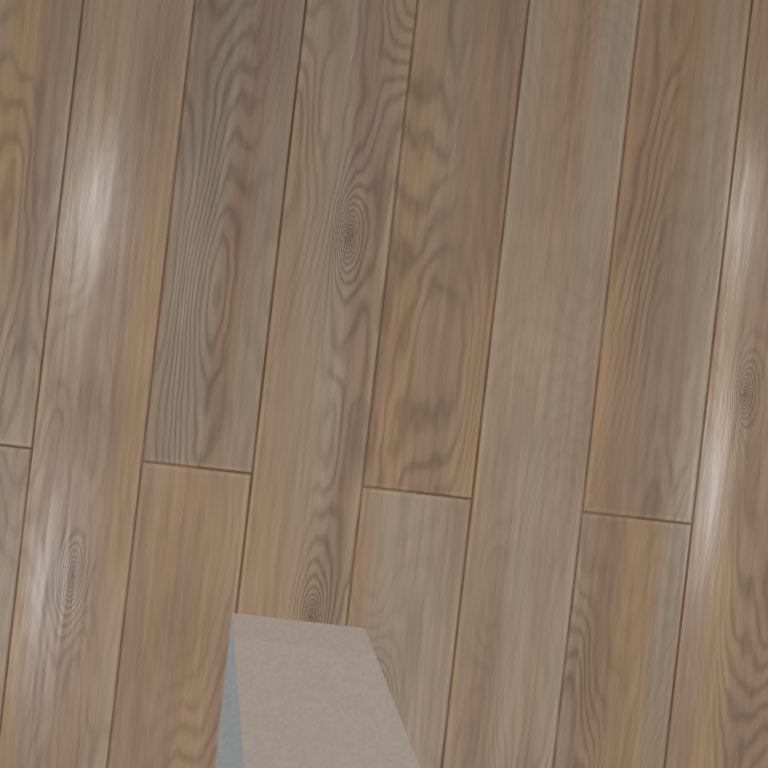
This texture is drawn by a WebGL 1 fragment shader. Its source:

```glsl
precision highp float;
// Wood-look floor planks, tilted slightly, with half-staggered end joints.
// Each plank gets hashed tone bands, stretched-noise grain, growth rings and
// knots; window gloss and a pale box resting on the floor are layered on top.
uniform vec2 u_resolution;

#define TILT 0.114
#define PLANK_WIDTH 0.1442
#define PLANK_LENGTH 1.5
#define SEAM_START -0.0058
#define JOINT_START 0.418
#define SEAM_HALF_WIDTH 0.0016
#define RING_COUNT 13.0
#define RING_DEPTH 0.15
#define FIBRE_DEPTH 0.13
#define GLOSS 0.30
#define SHOW_BOX 1.0

const vec3 OCHRE = vec3(0.545, 0.450, 0.355);
const vec3 RUSSET = vec3(0.500, 0.412, 0.348);
const vec3 ASH = vec3(0.535, 0.472, 0.408);
const vec3 SEAM = vec3(0.350, 0.275, 0.205);
const vec3 SHEEN = vec3(1.00, 1.02, 1.04);
const vec3 BOX_TOP = vec3(0.605, 0.560, 0.520);
const vec3 BOX_SIDE = vec3(0.540, 0.548, 0.548);

float hash(vec2 p) {
  return fract(sin(dot(p, vec2(127.1, 311.7))) * 43758.55);
}

float noise(vec2 p) {
  vec2 i = floor(p), f = fract(p);
  f = f * f * (3.0 - 2.0 * f);
  return mix(mix(hash(i), hash(i + vec2(1, 0)), f.x),
             mix(hash(i + vec2(0, 1)), hash(i + vec2(1, 1)), f.x), f.y);
}

// Smooth mask of the area to the left of the line from a to b.
float leftOf(vec2 p, vec2 a, vec2 b, float aa) {
  vec2 d = normalize(b - a);
  return smoothstep(-aa, aa, d.x * (p.y - a.y) - d.y * (p.x - a.x));
}

// Knot strength: at most one elongated knot per stretch of plank.
float knotAt(vec2 s, vec2 id) {
  float t = s.y / 0.55 + hash(id + 3.1);
  vec2 cell = vec2(id.x * 7.0 + id.y, floor(t));
  vec2 centre = vec2(0.3 + 0.4 * hash(cell + 1.7), 0.4 + 0.2 * hash(cell + 5.3));
  vec2 d = vec2(s.x - centre.x * PLANK_WIDTH, (fract(t) - centre.y) * 0.19);
  return step(0.4, hash(cell + 9.2)) * exp(-length(d) / 0.014);
}

// Wood of one plank; s is the position on it in canvas units.
vec3 wood(vec2 s, vec2 id, float fibre) {
  vec2 g = s + 20.0 * vec2(hash(id), hash(id + 4.7));
  float knot = knotAt(s, id);

  // Broad tone bands along the plank.
  float warmth = noise(g * vec2(24.0, 1.4)) + 0.5 * (hash(id + 2.3) - 0.5);
  float redness = noise(g * vec2(30.0, 1.8) + 31.0);
  vec3 colour = mix(OCHRE, ASH, smoothstep(0.15, 0.75, warmth));
  colour = mix(colour, RUSSET, 0.8 * smoothstep(0.35, 0.85, redness));

  // Growth rings: contours of a stretched field, pinched around knots.
  float field = noise(g * vec2(13.0, 2.2)) + 0.22 * noise(g * vec2(34.0, 7.0))
              + 0.03 * noise(g * vec2(110.0, 34.0)) + 0.9 * knot;
  float ring = pow(0.5 + 0.5 * sin(6.2832 * RING_COUNT * field), 2.0);
  float figured = smoothstep(0.4, 0.75, noise(g * vec2(15.0, 1.6) + 57.0));
  ring *= clamp(0.18 + 0.65 * figured + 2.0 * knot, 0.0, 1.0);

  float cloud = noise(g * vec2(18.0, 9.0) + 83.0) - 0.5;
  float tone = 1.02 + 0.07 * (hash(id + 8.9) - 0.5) + 0.06 * cloud;
  tone += FIBRE_DEPTH * (fibre - 0.5) - RING_DEPTH * ring - 0.2 * knot * knot;
  return colour * tone;
}

// Window reflections: two streaks along the planks, two patches in each.
float windowGloss(vec2 q) {
  float sum = 0.0;
  for (int i = 0; i < 4; i++) {
    float side = mod(float(i), 2.0), lower = floor(float(i) * 0.5);
    vec2 centre = vec2(mix(0.033, 0.879, side),
                       0.735 + 0.085 * side - lower * (0.485 - 0.14 * side));
    vec2 d = (q - centre) / vec2(mix(0.038, 0.020, side), 0.09 + 0.04 * lower);
    float r = dot(d, d);
    sum += (0.75 + 0.25 * side) * exp(-r) + 0.22 * exp(-0.2 * r);
  }
  return sum;
}

void main() {
  vec2 p = gl_FragCoord.xy / u_resolution.y;
  float aa = 0.9 / u_resolution.y;

  // Plank grid.
  vec2 axis = vec2(sin(TILT), cos(TILT));
  vec2 q = vec2(p.x * axis.y - p.y * axis.x, dot(p, axis));
  float u = (q.x - SEAM_START) / PLANK_WIDTH;
  float column = floor(u);
  float v = (q.y - JOINT_START) / PLANK_LENGTH + 0.5 * mod(column + 1.0, 2.0);
  vec2 id = vec2(column, floor(v));
  vec2 s = vec2((u - column) * PLANK_WIDTH, q.y);

  float fibre = 0.6 * noise(q * vec2(210.0, 9.0) + id * 13.0)
              + 0.4 * noise(q * vec2(370.0, 26.0) + id * 17.0);
  vec3 colour = wood(s, id, fibre);

  // Seams of uneven strength, with a faint worn bevel.
  float seam = abs(u - floor(u + 0.5)) * PLANK_WIDTH;
  float joint = abs(v - floor(v + 0.5)) * PLANK_LENGTH;
  float wear = 0.55 + 0.3 * hash(vec2(floor(u + 0.5), 6.1))
             + 0.3 * (noise(vec2(q.y * 30.0, floor(u + 0.5))) - 0.5);
  float gap = min(seam, joint);
  colour *= 1.0 + 0.05 * exp(-pow((gap - 0.005) / 0.002, 2.0));
  float line = 1.0 - smoothstep(SEAM_HALF_WIDTH - aa, SEAM_HALF_WIDTH + aa, gap);
  colour = mix(colour, SEAM, line * wear);

  // Room light falls off upward; gloss catches on the grain.
  colour *= mix(1.04, 0.92, smoothstep(0.35, 1.1, p.y));
  float shine = GLOSS * windowGloss(q) * (0.45 + 1.1 * fibre) * (1.0 - 0.6 * line);
  colour = mix(colour, SHEEN, clamp(shine, 0.0, 0.75));

  // Box: a top face, a fold across it and a narrow side.
  vec2 backLeft = vec2(0.302, 0.202), backRight = vec2(0.475, 0.182);
  float body = leftOf(p, vec2(0.547, 0.0), backRight, aa)
             * leftOf(p, backRight, backLeft, aa)
             * leftOf(p, backLeft, vec2(0.280, 0.0), aa);
  float top = leftOf(p, backLeft, vec2(0.318, 0.0), aa);
  float fold = leftOf(p, vec2(0.484, 0.148), vec2(0.304, 0.170), aa);
  vec3 box = mix(BOX_SIDE, BOX_TOP * (1.0 + 0.025 * fold), top);
  box *= 0.98 + 0.04 * noise(p * 220.0);
  gl_FragColor = vec4(mix(colour, box, body * SHOW_BOX), 1.0);
}
```
